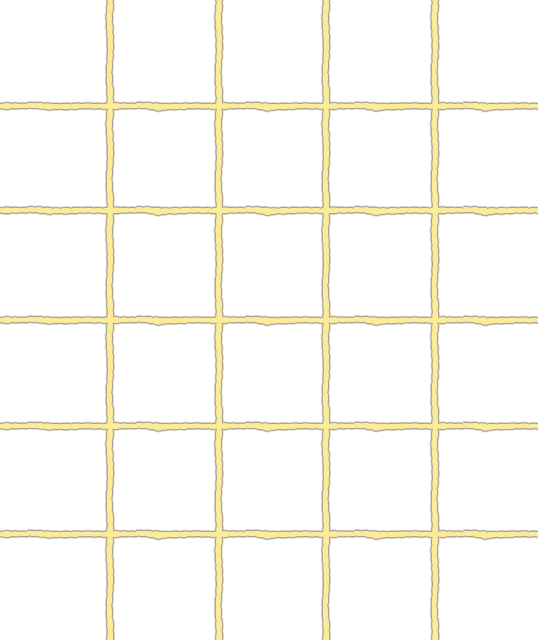
Give the GLSL for this pattern, as a Shadertoy shader.

```glsl
float hash(float n) {
    return fract(sin(n * 127.1) * 43758.5453);
}

// Half width of one side of a line: a row of uneven domes, repeating every cell
float beadedEdge(float t, float count, float seed) {
    float bead = (t + 0.025 * sin(6.2832 * t + seed)) * count;
    float id = mod(floor(bead), count);
    float dome = sqrt(sin(3.14159 * fract(bead)));
    return 0.0030 + 0.0015 * hash(id + seed * 17.0) + 0.0012 * dome;
}

float verticalLines(vec2 p) {
    float i = clamp(round(p.x / 0.1702), 1.0, 4.0);
    float u = p.x - 0.1702 * i - 0.002 * sin(1.57 * i - 0.8);
    float t = p.y * 6.0;
    u -= 0.0006 * sin(12.566 * t + 1.0);
    return abs(u) - beadedEdge(t, 10.0, u < 0.0 ? 1.3 : 2.1);
}

float horizontalLines(vec2 p) {
    float i = clamp(round(p.y * 6.0), 1.0, 5.0);
    float drift = 0.0012 * sin(2.1 * (i - 1.5));
    if (abs(i - 4.0) < 0.5) drift += 0.0058;
    float u = p.y - i / 6.0 - drift;
    float t = p.x / 0.1702;
    u -= 0.0004 * sin(6.2832 * t + 0.5);
    float halfWidth = beadedEdge(t, 12.0, u < 0.0 ? 3.7 : 4.9);

    // Swelling on the underside, weaker in the first column
    float offset = (fract(t) - 0.46) / 0.07;
    float swelling = exp(-offset * offset) * mix(0.3, 1.0, step(1.0, t));
    if (u < 0.0) halfWidth += 0.0024 * swelling;
    return abs(u) - halfWidth;
}

void mainImage(out vec4 fragColor, in vec2 fragCoord) {
    vec2 p = fragCoord / iResolution.y;
    float pixel = 1.0 / iResolution.y;
    float d = min(verticalLines(p), horizontalLines(p));

    vec3 outline = vec3(0.67, 0.63, 0.57);
    vec3 yellow = vec3(0.985, 0.925, 0.60);

    // Soft grey shadow outside, yellow fill with a thin dark rim inside
    vec3 shadow = mix(outline, vec3(1.0), smoothstep(-0.0004, 0.0030, d));
    vec3 fill = mix(yellow, outline, smoothstep(-0.0017, 0.0, d));
    vec3 color = mix(fill, shadow, smoothstep(-0.5 * pixel, 0.5 * pixel, d));
    fragColor = vec4(color, 1.0);
}
```
